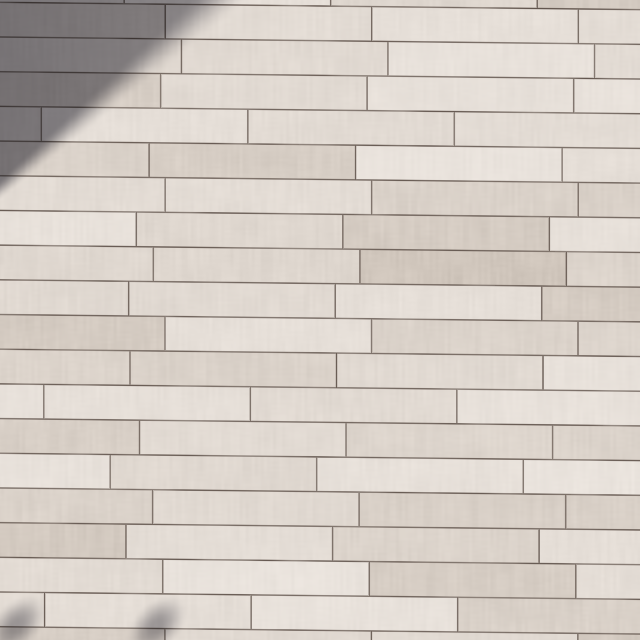
Write a Shadertoy shader that draws this texture.

```glsl
#define ROW_HEIGHT 0.0542
#define BRICK_LENGTH 0.3227
#define TOP_OFFSET 0.0036
#define TILT 0.0115
#define JOINT_HALF_WIDTH 0.0011
#define GRAIN 0.022
#define DARK_BRICK vec3(0.81, 0.77, 0.73)
#define PALE_BRICK vec3(0.915, 0.89, 0.865)
#define JOINT_COLOR vec3(0.38, 0.33, 0.30)
#define SHADOW_TINT vec3(0.56, 0.56, 0.59)
#define SHADOW_SIZE vec2(0.342, 0.297)

float hash(vec2 p) {
    vec3 q = fract(vec3(p.xyx) * 0.1031);
    q += dot(q, q.yzx + 33.33);
    return fract((q.x + q.y) * q.z);
}

float noise(vec2 p) {
    vec2 cell = floor(p), f = fract(p);
    f = f * f * (3.0 - 2.0 * f);
    float low = mix(hash(cell), hash(cell + vec2(1, 0)), f.x);
    float high = mix(hash(cell + vec2(0, 1)), hash(cell + vec2(1, 1)), f.x);
    return mix(low, high, f.y);
}

// Odd rows drift slowly; even rows are shifted at random.
float rowShift(float row) {
    float drifting = 0.71 + 0.09 * cos(0.36 * (row - 1.0));
    float scattered = 0.05 + 0.85 * hash(vec2(row, 17.0));
    return mod(row, 2.0) > 0.5 ? drifting : scattered;
}

float jointMask(float dist, float pixel) {
    return 1.0 - smoothstep(JOINT_HALF_WIDTH - 0.7 * pixel,
                            JOINT_HALF_WIDTH + 0.7 * pixel, dist);
}

// Soft diagonal shade in the upper left corner and two blurs at the foot.
float shadowAmount(vec2 uv) {
    vec2 corner = vec2(uv.x, 1.0 - uv.y) / SHADOW_SIZE;
    float edge = (corner.x + corner.y - 1.0) * 0.224;
    float blur = mix(0.013, 0.032, clamp(corner.x, 0.0, 1.0));
    float shade = 1.0 - smoothstep(-blur, blur, edge);
    shade *= 1.06 - 0.16 * corner.x;
    for (int i = 0; i < 2; i++) {
        vec2 p = uv - vec2(0.025 + 0.22 * float(i), 0.022);
        p.x -= 0.45 * p.y;
        float r = length(p / vec2(0.046, 0.052));
        shade = max(shade, 0.72 * (1.0 - smoothstep(0.1, 1.0, r)));
    }
    return shade;
}

void mainImage(out vec4 fragColor, in vec2 fragCoord) {
    vec2 uv = fragCoord / iResolution.xy;
    float pixel = 1.0 / iResolution.y;

    // Brick layout, counted downward from the top
    float depth = (1.0 - uv.y - TILT * uv.x - TOP_OFFSET) / ROW_HEIGHT;
    float row = floor(depth) + 1.0;
    float along = uv.x / BRICK_LENGTH - rowShift(row);
    vec2 brick = vec2(floor(along) + 7.0, row + 3.0);
    vec2 local = fract(vec2(along, depth));
    vec2 toJoint = min(local, 1.0 - local) * vec2(BRICK_LENGTH, ROW_HEIGHT);

    // Brick tone, upright grain and faint stains
    float tone = sqrt(hash(brick));
    vec3 color = mix(DARK_BRICK, PALE_BRICK, tone);
    vec2 offset = brick * 13.7;
    float streaks = noise(uv * vec2(210.0, 22.0) + offset) - 0.5;
    float stains = noise(uv * vec2(26.0, 34.0) + offset) - 0.5;
    float weave = noise(uv * vec2(70.0, 260.0)) - 0.5;
    color += GRAIN * (streaks + 0.8 * stains + 0.4 * weave) * (1.4 - 0.6 * tone);

    // Joints, worn thinner in places
    float bedWear = 0.62 + 0.38 * noise(vec2(uv.x * 24.0, floor(depth + 0.5) * 5.3));
    float endWear = 0.70 + 0.25 * hash(brick + 41.0);
    float joints = max(jointMask(toJoint.y, pixel) * bedWear,
                       jointMask(toJoint.x, pixel) * endWear);
    color = mix(color, JOINT_COLOR, joints);

    color *= mix(vec3(1.0), SHADOW_TINT, shadowAmount(uv));
    fragColor = vec4(clamp(color, 0.0, 1.0), 1.0);
}
```
